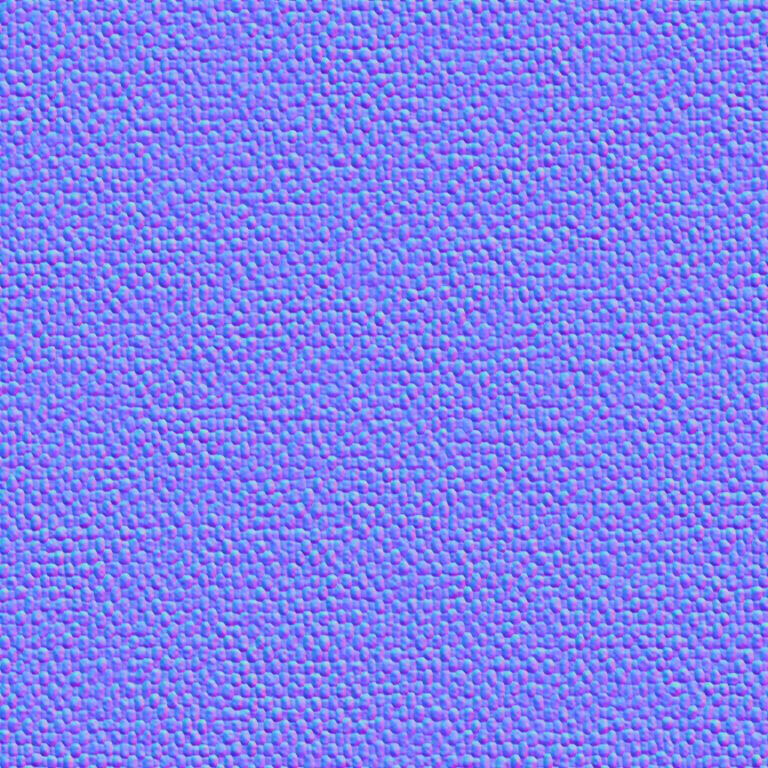
A Shadertoy shader for this texture map:

```glsl
// Tangent-space normal map of a coarse plain-weave cloth with uneven threads.

const vec2 THREADS = vec2(96.0, 64.0);      // threads across and down
const vec2 WARP_RADIUS = vec2(0.76, 0.70);  // raised knots, in cells
const vec2 WEFT_RADIUS = vec2(0.66, 0.56);  // sunken knots, in cells
const float WARP_HEIGHT = 1.0;
const float WEFT_HEIGHT = 0.55;
const float KNOT_JITTER = 0.24;             // random shift of each knot
const float KNOT_VARIATION = 0.40;          // random spread of knot height
const float WOBBLE = 0.40;                  // slow drift of threads, in cells
const float WOBBLE_SCALE = 22.0;
const float PATCH_SCALE = 14.0;             // size of worn, flatter areas
const vec2 PATCH_RANGE = vec2(0.78, 1.10);  // knot height in worn and fresh areas
const float FIBRE_SCALE = 135.0;            // fine wrinkles on the threads
const float FIBRE_HEIGHT = 0.50;
const vec2 RELIEF = vec2(0.0048, 0.0056);   // slope strength per axis
const float SAMPLE_STEP = 0.0015;           // slope distance, in canvas units

float hash(vec2 p) {
    return fract(sin(dot(p, vec2(127.1, 311.7))) * 43758.5453);
}

vec2 hash2(vec2 p) {
    return vec2(hash(p), hash(p + 37.7));
}

float noise(vec2 p) {
    vec2 cell = floor(p);
    vec2 f = fract(p);
    f = f * f * (3.0 - 2.0 * f);
    float low = mix(hash(cell), hash(cell + vec2(1.0, 0.0)), f.x);
    float high = mix(hash(cell + vec2(0.0, 1.0)), hash(cell + vec2(1.0, 1.0)), f.x);
    return mix(low, high, f.y);
}

float smoothMax(float a, float b, float k) {
    float h = max(k - abs(a - b), 0.0) / k;
    return max(a, b) + h * h * k * 0.25;
}

// Flattened pill-shaped top of the thread crossing in one cell
float knotHeight(vec2 p, vec2 cell) {
    vec2 id = mod(cell, THREADS);
    vec2 shift = (hash2(id) - 0.5) * KNOT_JITTER;
    float isWarp = 1.0 - mod(cell.x + cell.y, 2.0);
    vec2 radius = mix(WEFT_RADIUS, WARP_RADIUS, isWarp);
    radius *= 0.86 + 0.28 * hash2(id + 11.3);
    float top = mix(WEFT_HEIGHT, WARP_HEIGHT, isWarp);
    top *= 1.0 + KNOT_VARIATION * (hash(id + 5.9) - 0.5);
    vec2 d = abs(p - cell - 0.5 - shift) / radius;
    return top * max(1.0 - d.x * d.x - d.y * d.y * d.y, 0.0);
}

float clothHeight(vec2 uv) {
    // Bend the thread grid slightly
    vec2 w = uv * WOBBLE_SCALE;
    vec2 p = uv * THREADS + WOBBLE * (vec2(noise(w), noise(w + 53.1)) - 0.5);

    // Join neighbouring knots
    vec2 base = floor(p);
    float height = 0.0;
    for (int y = -1; y <= 1; y++) {
        for (int x = -1; x <= 1; x++) {
            vec2 cell = base + vec2(float(x), float(y));
            height = smoothMax(height, knotHeight(p, cell), 0.12);
        }
    }

    // Worn patches and fibre wrinkles
    float wear = mix(PATCH_RANGE.x, PATCH_RANGE.y, noise(uv * PATCH_SCALE + 7.0));
    float fibre = noise(uv * FIBRE_SCALE) + 0.4 * noise(uv * FIBRE_SCALE * 1.9 + 19.0);
    return height * wear + FIBRE_HEIGHT * fibre;
}

void mainImage(out vec4 fragColor, in vec2 fragCoord) {
    vec2 uv = fragCoord / iResolution.xy;

    // Central differences give the surface slope
    vec2 dx = vec2(SAMPLE_STEP, 0.0);
    vec2 dy = dx.yx;
    vec2 slope = vec2(clothHeight(uv + dx) - clothHeight(uv - dx),
                      clothHeight(uv + dy) - clothHeight(uv - dy));
    slope *= RELIEF / (2.0 * SAMPLE_STEP);

    // Pack the unit normal as a colour
    vec3 normal = normalize(vec3(-slope, 1.0));
    fragColor = vec4(normal * 0.5 + 0.5, 1.0);
}
```
